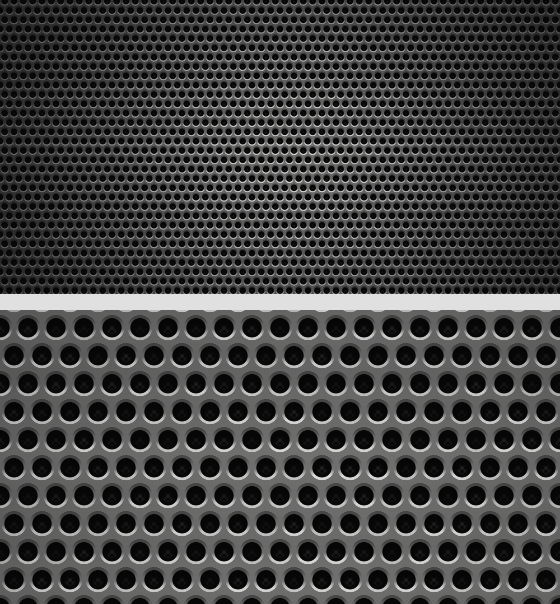
Top, the full canvas; bottom, a detail of the centre.
A WebGL 1 fragment shader for this texture:

```glsl
precision highp float;
// Perforated dark metal: staggered rows of round holes with lit lower lips,
// under a soft central light. Each pixel finds its cell in a half-offset
// grid, then layers plate, lip and recess using circle distances.

uniform vec2 u_resolution;

const float COLUMNS = 60.0;
const float FIRST_ROW = 0.13;
const float HOLE_RADIUS = 0.345;
const float LIP_RADIUS = 0.40;
const float LIP_WIDTH = 0.035;
const vec3 PLATE_LIGHT = vec3(0.425, 0.425, 0.422);
const vec3 PLATE_DARK = vec3(0.125, 0.127, 0.127);
const vec3 HOLE_BLACK = vec3(0.025);

float disc(float dist, float radius, float blur) {
  return 1.0 - smoothstep(radius - blur, radius + blur, dist);
}

float ring(float dist, float radius, float halfWidth, float blur) {
  return 1.0 - smoothstep(halfWidth, halfWidth + blur, abs(dist - radius));
}

float hash(vec2 p) {
  return fract(sin(dot(p, vec2(41.3, 289.1))) * 4375.5);
}

// Offset from the nearest hole centre (xy, y downward) and its cell index (zw).
vec4 staggeredCell(vec2 p) {
  float row = floor(p.y + 0.5);
  float x = p.x + 0.5 * mod(row, 2.0);
  return vec4(fract(x) - 0.5, p.y - row, floor(x), row);
}

// Broad light, strongest in the middle and taller than it is wide.
float spotlight(vec2 uv) {
  vec2 q = (uv - vec2(0.52, 0.46)) * vec2(2.1, 1.35);
  return exp(-1.45 * dot(q, q));
}

// Faint horizontal bands from layered sines.
float brushedBands(float y) {
  return 0.5 * sin(y * 1.27 + 0.6) + 0.3 * sin(y * 0.43) + 0.2 * sin(y * 2.9);
}

// Dim lower layer glimpsed through a hole.
float innerMesh(vec2 p) {
  vec2 wave = cos(p * 24.0);
  return smoothstep(0.0, 1.0, 0.5 + 0.5 * wave.x * wave.y);
}

void main() {
  vec2 uv = gl_FragCoord.xy / u_resolution;
  float unit = COLUMNS / u_resolution.x;
  vec2 grid = vec2(gl_FragCoord.x, u_resolution.y - gl_FragCoord.y) * unit;
  vec4 cell = staggeredCell(grid - vec2(0.0, FIRST_ROW));
  float dist = length(cell.xy);
  float below = cell.y / max(dist, 0.001);
  float blur = max(0.6 * unit, 0.015);
  float light = spotlight(uv);
  float variation = hash(cell.zw) - 0.5;

  // Plate with light bands
  vec3 color = mix(PLATE_DARK, PLATE_LIGHT, light);
  color *= 1.0 + 0.05 * brushedBands(grid.y);

  // Shaded upper edge and bright lower lip
  float edge = ring(dist, LIP_RADIUS, LIP_WIDTH, 1.3 * blur);
  color *= 1.0 - 0.35 * edge * smoothstep(0.1, 0.9, -below);
  float glint = edge * smoothstep(0.0, 0.8, below);
  color += glint * (0.13 + 0.24 * light) * (1.0 + 0.3 * variation);

  // Recess, slightly lighter toward its lower middle
  float depth = disc(length(cell.xy - vec2(0.0, 0.08)), 0.12, 0.12);
  float glow = depth * innerMesh(cell.xy) * (0.03 + 0.07 * light);
  vec3 recess = HOLE_BLACK + glow * (1.0 + variation);
  color = mix(color, recess, disc(dist, HOLE_RADIUS, blur));

  gl_FragColor = vec4(clamp(color, 0.0, 1.0), 1.0);
}
```
